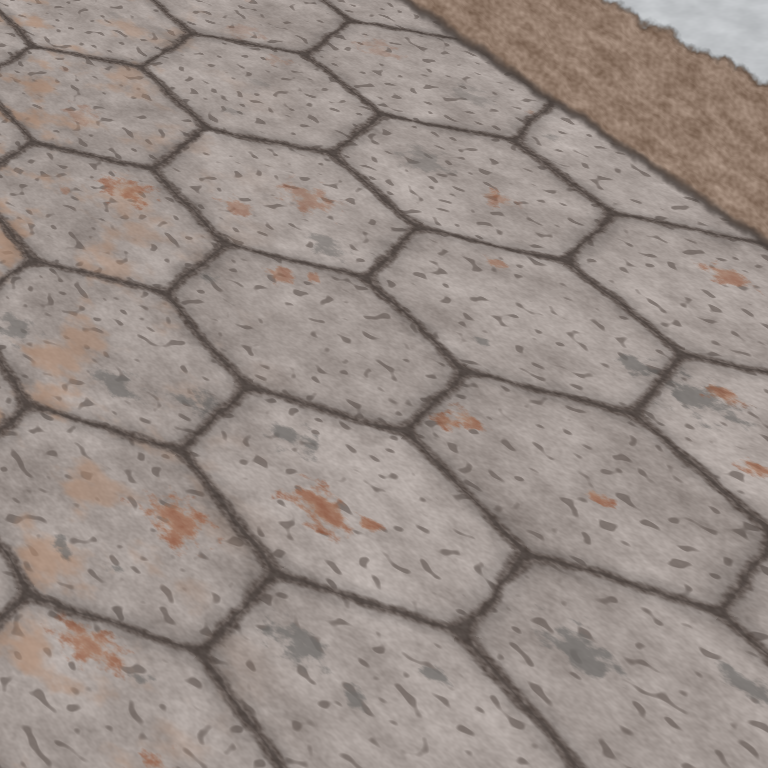
This texture is drawn by a Shadertoy shader. Its source:

```glsl
// Worn hexagonal concrete pavers seen in perspective, ending at a stone curb.
// An inverse projection takes the canvas to a flat hexagonal lattice; gradient
// noise adds mottling, pits, rust and grit, and per-tile hashes vary each paver.

// Projection: canvas position = (ORIGIN + i*STEP_I + j*STEP_J) / (1 + TAPER*j)
const vec2 ORIGIN = vec2(0.449, 0.650);
const vec2 STEP_I = vec2(0.3086, -0.0247);
const vec2 STEP_J = vec2(0.0075, -0.1618);
const float TAPER = 0.135;

const float JOINT_HALF_WIDTH = 0.018;
const float CORNER_POWER = 26.0;
const float EDGE_WOBBLE = 0.022;
const int STAINS_PER_TILE = 3;

// Borders: x where each meets the top, then slope
const vec2 CURB_LINE = vec2(0.527, 0.675);
const vec2 PAINT_LINE = vec2(0.788, 0.52);

const vec3 STONE = vec3(0.635, 0.597, 0.577);
const vec3 JOINT = vec3(0.37, 0.33, 0.31);
const vec3 JOINT_CORE = vec3(0.27, 0.24, 0.225);
const vec3 PIT = vec3(0.37, 0.33, 0.31);
const vec3 RUST = vec3(0.55, 0.32, 0.22);
const vec3 OCHRE = vec3(0.68, 0.53, 0.43);
const vec3 MOULD = vec3(0.42, 0.41, 0.40);
const vec3 CURB = vec3(0.56, 0.475, 0.415);
const vec3 PAINT = vec3(0.75, 0.76, 0.77);

vec2 hash2(vec2 p) {
    vec3 q = fract(p.xyx * vec3(0.1031, 0.1030, 0.0973));
    q += dot(q, q.yzx + 33.33);
    return fract((q.xx + q.yz) * q.zy);
}

float cornerSlope(vec2 cell, vec2 f, vec2 corner) {
    float angle = 6.2832 * hash2(cell + corner).x;
    return dot(vec2(cos(angle), sin(angle)), f - corner);
}

float gradientNoise(vec2 p) {
    vec2 c = floor(p), f = p - c;
    vec2 u = f * f * f * (f * (f * 6.0 - 15.0) + 10.0);
    vec2 e = vec2(1.0, 0.0);
    return 1.4 * mix(mix(cornerSlope(c, f, e.yy), cornerSlope(c, f, e.xy), u.x),
                     mix(cornerSlope(c, f, e.yx), cornerSlope(c, f, e.xx), u.x), u.y);
}

float fbm(vec2 p) {
    float sum = 0.0, amplitude = 0.6;
    for (int i = 0; i < 4; i++) {
        sum += amplitude * gradientNoise(p);
        p = mat2(1.6, 1.2, -1.2, 1.6) * p + 7.3;
        amplitude *= 0.55;
    }
    return sum;
}

// Offset from the nearest centre of a hexagonal lattice with unit spacing
vec2 hexLocal(vec2 p) {
    vec2 s = vec2(1.0, 1.7320508);
    vec2 a = p - s * floor(p / s + 0.5);
    vec2 b = p - s * (floor(p / s) + 0.5);
    return dot(a, a) < dot(b, b) ? a : b;
}

// Distance beyond a sloping border line, positive towards the upper right
float beyond(vec2 p, vec2 line) {
    return (line.y * (p.x - line.x) - p.y) / length(vec2(line.y, 1.0));
}

vec3 paving(vec2 p) {
    // Canvas to ground plane
    vec2 ij = inverse(mat2(STEP_I, STEP_J - TAPER * p)) * (p - ORIGIN);
    vec2 ground = vec2(ij.x + 0.5 * ij.y, 0.8660254 * ij.y);
    float detail = 1.0 / (1.0 + TAPER * max(ij.y, 0.0));

    // Tile shape with slightly uneven sides and rounded corners
    vec2 bent = ground + EDGE_WOBBLE * vec2(fbm(ground * 4.0), fbm(ground * 4.0 + 19.0));
    vec2 local = hexLocal(bent);
    vec2 id = floor((bent - local) * vec2(2.0, 1.1547005) + 0.5) + 40.0;
    vec3 axes = 2.0 * abs(vec3(local.x, dot(local, vec2(0.5, 0.8660254)),
                               dot(local, vec2(0.5, -0.8660254))));
    vec3 powered = pow(axes, vec3(CORNER_POWER));
    float edge = 0.5 - 0.5 * pow(dot(powered, vec3(1.0)), 1.0 / CORNER_POWER);

    // Stone: tile tone, broad mottling, grain and pits
    float grain = gradientNoise(ground * 42.0) + 0.6 * gradientNoise(ground * 75.0);
    float tone = 0.035 * (hash2(id).x - 0.5) + 0.10 * fbm(ground * 2.7)
               + 0.07 * fbm(ground * 9.0) + 0.035 * detail * grain;
    vec3 color = STONE + tone;
    float pits = smoothstep(0.36, 0.62, gradientNoise(ground * 17.0 + 5.0));
    color = mix(color, PIT, 0.6 * pits);

    // Stains: ochre drift on the left, then rust and mould patches per tile
    float ragged = fbm(ground * 13.0);
    float drift = smoothstep(0.0, 0.45, fbm(ground * 3.0 + 11.0) + 0.2 * ragged);
    color = mix(color, OCHRE, 0.6 * drift * smoothstep(0.42, 0.0, p.x));
    for (int k = 0; k < STAINS_PER_TILE; k++) {
        vec2 seed = hash2(id + 17.0 * float(k + 1));
        vec2 center = 0.72 * (hash2(id + 31.0 * float(k + 1)) - 0.5);
        float radius = mix(0.035, 0.13, seed.x * seed.x);
        float patchMask = smoothstep(1.1, 0.3, length(local - center) / radius + 1.3 * ragged);
        vec3 stain = seed.y > 0.5 ? mix(RUST, OCHRE, 0.5 + 0.9 * ragged) : MOULD;
        color = mix(color, stain, 0.7 * patchMask * smoothstep(0.5, 1.0, detail));
    }

    // Joints: soft dirt shading, gritty filling and a dark core
    float width = JOINT_HALF_WIDTH * (1.0 + 0.35 * step(max(axes.y, axes.z), axes.x)
                + 0.9 * fbm(ground * 3.5 + 3.0));
    color *= 1.0 - 0.15 * smoothstep(0.10, 0.0, edge + 0.03 * ragged);
    float filling = smoothstep(width + 0.016, width - 0.008, edge + 0.012 * ragged);
    color = mix(color, JOINT + 0.09 * grain, 0.85 * filling);
    return mix(color, JOINT_CORE, 0.6 * smoothstep(0.013, 0.0, edge + 0.012 * ragged));
}

void mainImage(out vec4 fragColor, in vec2 fragCoord) {
    vec2 p = fragCoord / iResolution.xy;
    p.y = 1.0 - p.y; // measured down from the far edge
    vec3 color = paving(p);

    // Curb with lengthwise streaks and a dark gap beside the pavers
    float rough = fbm(p * 28.0);
    float curbDist = beyond(p, CURB_LINE) + 0.006 * rough;
    vec2 along = vec2(dot(p, normalize(vec2(1.0, CURB_LINE.y))), curbDist);
    vec3 curb = CURB + 0.13 * fbm(along * vec2(22.0, 65.0)) + 0.06 * gradientNoise(p * 150.0);
    color = mix(color, curb, smoothstep(-0.003, 0.003, curbDist));
    color = mix(color, JOINT_CORE, 0.75 * smoothstep(0.010, 0.001, abs(curbDist)));

    // Pale painted ground past the curb, with a ragged border
    float paintDist = beyond(p, PAINT_LINE) + 0.014 * rough;
    vec3 paint = PAINT + 0.08 * fbm(p * vec2(18.0, 40.0));
    color = mix(color, paint, smoothstep(-0.003, 0.004, paintDist));
    color *= 1.0 - 0.25 * smoothstep(0.008, 0.0, abs(paintDist));

    fragColor = vec4(clamp(color, 0.0, 1.0), 1.0);
}
```
